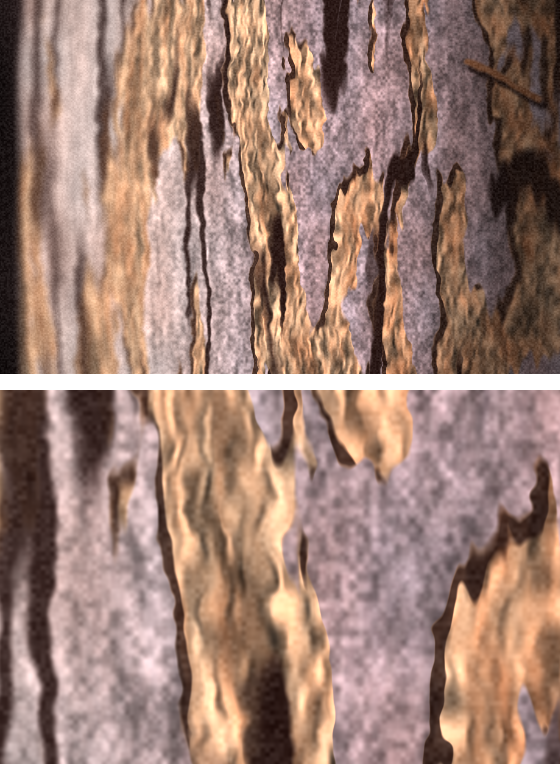
Top, the full canvas; bottom, a detail of the centre.
Write a WebGL 1 fragment shader that draws this texture.

```glsl
precision highp float;
uniform vec2 u_resolution;

const int TAPS = 14;
const vec3 PALE_PLATE = vec3(0.77, 0.71, 0.70);
const vec3 MAUVE_PLATE = vec3(0.60, 0.53, 0.565);
const vec3 TAN_WOOD = vec3(0.88, 0.71, 0.57);
const vec3 RUST_WOOD = vec3(0.60, 0.39, 0.27);
const vec3 CREVICE = vec3(0.15, 0.085, 0.075);
const vec3 BACKDROP = vec3(0.15, 0.11, 0.11);

float hash(vec2 p) {
  return fract(sin(dot(p, vec2(127.1, 311.7))) * 43758.5453);
}

float noise(vec2 p) {
  vec2 i = floor(p);
  vec2 f = fract(p);
  f = f * f * (3.0 - 2.0 * f);
  float low = mix(hash(i), hash(i + vec2(1.0, 0.0)), f.x);
  float high = mix(hash(i + vec2(0.0, 1.0)), hash(i + vec2(1.0, 1.0)), f.x);
  return mix(low, high, f.y);
}

// Bends the grain and frays plate edges; strips widen to the right
vec2 grainSpace(vec2 p) {
  float bend = 0.05 * noise(p * vec2(3.0, 2.0)) + 0.018 * noise(p * vec2(13.0, 9.0));
  float fray = 0.009 * noise(p * vec2(50.0, 32.0)) + 0.005 * noise(p * vec2(110.0, 75.0));
  float x = p.x + bend + fray;
  return vec2(x * (27.0 - 6.0 * x), p.y + 0.07 * noise(p * vec2(55.0, 6.0)));
}

float plateHeight(vec2 q) {
  return 0.58 * noise(q * vec2(0.9, 2.5) + 4.0)
       + 0.30 * noise(q * vec2(1.9, 5.5) + 31.0)
       + 0.12 * noise(q * vec2(4.5, 16.0) + 70.0);
}

// Thin broken lines that run along the grain
float crack(vec2 q, float seed, float width, float soft) {
  float ridge = abs(noise(q * vec2(0.75, 0.9) + seed) - 0.5);
  float gate = smoothstep(0.4, 0.66, noise(q * vec2(0.8, 3.2) + seed * 2.0));
  float reach = width * gate;
  return gate * (1.0 - smoothstep(reach * 0.6, reach + soft, ridge));
}

float segmentDistance(vec2 p, vec2 a, vec2 b) {
  vec2 d = b - a;
  return length(p - a - d * clamp(dot(p - a, d) / dot(d, d), 0.0, 1.0));
}

float twigMask(vec2 p, float radius) {
  float bow = 0.004 * sin(p.x * 32.0) + 0.006 * noise(p * 40.0);
  float d = segmentDistance(p + vec2(0.0, bow), vec2(1.25, 0.84), vec2(1.44, 0.74));
  return 1.0 - smoothstep(radius * 0.4, radius * 1.6, d);
}

vec3 bark(vec2 p, float across, float blur) {
  float focus = 1.0 - 0.8 * blur;
  float soft = mix(0.012, 0.06, blur);
  vec2 q = grainSpace(p);
  float h = plateHeight(q);
  float lit = plateHeight(q + vec2(-0.17, 0.012));
  float plate = smoothstep(0.5 - soft, 0.5 + soft, h);
  float shadow = smoothstep(0.5 - soft, 0.5 + soft, lit) * (1.0 - plate);

  // Stringy exposed wood
  float streak = noise(vec2(q.x * 1.8, p.y * 5.0));
  float fibre = noise(vec2(q.x * 4.5 + p.y * 3.0, p.y * 15.0));
  float strand = noise(vec2(q.x * 9.0 - p.y * 9.0, p.y * 36.0));
  float rust = 0.5 * streak + 0.3 * smoothstep(0.35, 0.8, across);
  vec3 wood = mix(TAN_WOOD, RUST_WOOD, clamp(rust + 0.7 * (fibre - 0.5), 0.0, 1.0));
  wood *= 1.0 + focus * (0.6 * (fibre - 0.5) + 1.05 * (strand - 0.5));
  wood *= mix(0.62, 1.0, smoothstep(0.18, 0.36, h));

  // Weathered, powdery plates with a lit left edge
  vec3 skin = mix(PALE_PLATE, MAUVE_PLATE, smoothstep(0.2, 0.58, across));
  skin = mix(skin, skin * vec3(1.04, 0.95, 0.91), noise(p * vec2(14.0, 6.0)));
  float powder = noise(p * vec2(150.0, 120.0)) - 0.5;
  float flake = noise(vec2(q.x * 4.0, p.y * 24.0)) - 0.5;
  skin *= 1.0 + focus * (0.5 * powder + 0.5 * flake);
  skin *= 1.0 + clamp((h - lit) * 1.2, -0.28, 0.28);

  vec3 color = mix(wood, skin, plate * 0.95);
  float fissure = max(crack(q, 17.0, 0.075, soft), crack(q, 53.0, 0.05, soft));
  float depth = max(shadow * mix(0.85, 0.5, blur), fissure * mix(0.97, 0.65, blur));
  color = mix(color, CREVICE, depth);

  // Loose twig and its shadow
  color = mix(color, CREVICE, 0.8 * twigMask(p + vec2(-0.012, 0.016), 0.012));
  return mix(color, RUST_WOOD * 1.1, twigMask(p, 0.009));
}

void main() {
  vec2 p = gl_FragCoord.xy / u_resolution.y;
  float across = gl_FragCoord.x / u_resolution.x;

  // Shallow focus: sharp right of centre, soft at both sides
  float blur = 1.0 - smoothstep(0.04, 0.5, across);
  blur = max(blur, 0.35 * smoothstep(0.74, 1.0, across));
  float radius = 0.0006 + 0.0105 * blur;
  vec3 color = vec3(0.0);
  for (int i = 0; i < TAPS; i++) {
    float k = float(i);
    float r = radius * sqrt((k + 0.5) / float(TAPS));
    color += bark(p + r * vec2(cos(k * 2.4), sin(k * 2.4)), across, blur);
  }
  color /= float(TAPS);

  // Trunk turns away from the light on the right
  float light = mix(1.1, 0.5, smoothstep(0.62, 0.96, across));
  light *= 1.0 - 0.08 * smoothstep(0.25, 0.6, abs(p.y - 0.5));
  color *= light;

  // Out-of-focus backdrop beyond the left edge
  float rim = across + 0.012 * (noise(vec2(2.0, p.y * 5.0)) - 0.5);
  vec3 backdrop = BACKDROP * (0.5 + noise(p * vec2(12.0, 4.0)));
  color = mix(backdrop, color, smoothstep(0.024, 0.056, rim));

  // Film grain
  color += 0.1 * (noise(p * 240.0) - 0.5);
  gl_FragColor = vec4(clamp(color, 0.0, 1.0), 1.0);
}
```
